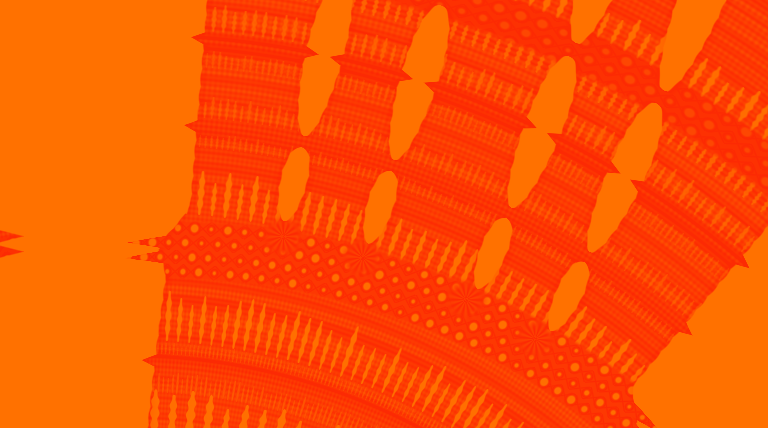
Reproduce this background procedurally as a Shadertoy shader.

```glsl
// Fan of lace-like red columns on orange, crossed by ornate curved bands.

const vec3 ORANGE = vec3(1.0, 0.445, 0.0);
const vec3 DEEP_RED = vec3(0.99, 0.165, 0.01);

// Lengths are fractions of the canvas height; angles run clockwise from up.
const vec2 FAN_CENTRE = vec2(0.299, -1.29);
const float ARC_RADIUS = 1.9;
const float BAND_RADIUS = 1.709;
const float BAND_DRIFT = 0.08;
const float BAND_HALF = 0.073;
const float PRONG_OFFSET = 0.018;
const float[4] GAP_ANGLES = float[](0.206, 0.314, 0.461, 0.566);
const float[4] KNOTS = float[](1.449, 2.002, 2.208, 2.415);
// Openings in each gap: inner radius, outer radius, half width.
const vec3[3] OPENINGS = vec3[](vec3(1.81, 1.988, 0.037),
    vec3(2.014, 2.392, 0.052), vec3(2.425, 2.95, 0.066));
// Rows of slits: inner radius, length, pitch.
const vec3[11] SLIT_ROWS = vec3[](vec3(1.795, 0.11, 0.032),
    vec3(1.953, 0.035, 0.013), vec3(2.022, 0.055, 0.016),
    vec3(1.495, 0.125, 0.033), vec3(1.375, 0.05, 0.015),
    vec3(1.465, 0.03, 0.012), vec3(2.225, 0.065, 0.02),
    vec3(2.14, 0.04, 0.013), vec3(2.325, 0.055, 0.022),
    vec3(2.46, 0.09, 0.027), vec3(1.27, 0.12, 0.06));

float hash(float n) {
    n = fract(n * 0.1031);
    n *= n + 33.33;
    return fract(n * (n + n));
}

float noise(float x) {
    float f = fract(x);
    return mix(hash(floor(x)), hash(floor(x) + 1.0), f * f * (3.0 - 2.0 * f));
}

float bump(float x, float halfWidth) {
    return max(0.0, 1.0 - abs(x) / halfWidth);
}

// How far thorns stick out of a side edge at this radius.
float thorns(float r) {
    float reach = 0.0;
    for (int i = 0; i < 4; i++) reach += 0.03 * bump(r - KNOTS[i], 0.014);
    return reach + 0.003 * abs(sin(r * 75.0));
}

// Positive between the openings, negative inside them.
float gapDistance(float r, float angle) {
    float d = 1.0;
    for (int i = 0; i < 4; i++) {
        float centre = GAP_ANGLES[i] - 0.2 * (GAP_ANGLES[i] - 0.28) * (r - 2.0);
        for (int j = 0; j < 3; j++) {
            vec3 o = OPENINGS[j];
            float u = (r - o.x) / (o.y - o.x);
            float profile = pow(max(4.0 * u * (1.0 - u), 0.0), 0.45);
            float width = o.z * mix(0.75, 1.0, u) * profile;
            width = u > 0.0 && u < 1.0 ? width : -0.05;
            d = min(d, abs(angle - centre) * r - width);
        }
    }
    return d;
}

// Signed depth inside the lace, with pronged ends on the main band.
float laceDepth(float r, float angle, float bandY) {
    float upper = smoothstep(1.74, 1.83, r);
    float left = mix(0.045 + (r - 1.45) * 0.05, 0.0815, upper);
    float right = mix(0.73, 0.703, upper);
    float side = min(angle - left, right - angle) * r;
    float prongs = 0.085 * bump(abs(bandY) - PRONG_OFFSET, 0.014)
        + 0.025 * bump(bandY, 0.06);
    float reach = thorns(r);
    return min(side + reach + prongs, gapDistance(r, angle) + reach);
}

// Rows of slender beaded openings.
float slits(float r, float arc, float soft) {
    float cover = 0.0;
    for (int i = 0; i < 11; i++) {
        vec3 row = SLIT_ROWS[i];
        float column = arc / row.z;
        float size = 0.7 + 0.3 * hash(floor(column) + 17.0 * float(i));
        float u = (r - row.x) / (row.y * size);
        float width = row.z * 0.28 * size * sqrt(max(4.0 * u * (1.0 - u), 0.0));
        width *= 0.8 + 0.2 * cos(u * 25.0);
        float x = abs(fract(column) - 0.5) * row.z;
        float inside = step(0.0, u) * step(u, 1.0);
        float strength = mix(0.45, 0.95, smoothstep(0.012, 0.03, row.z));
        cover = max(cover, strength * inside * smoothstep(soft, -soft, x - width));
    }
    return cover;
}

// Diamond lattice with round eyelets: x is line shade, y is eyelet cover.
vec2 lattice(vec2 p, float soft) {
    vec2 q = p / vec2(0.042, 0.034);
    q.x += 0.5 * mod(floor(q.y), 2.0);
    vec2 cell = fract(q) - 0.5;
    float d = length(cell * vec2(0.042, 0.034));
    float radius = 0.004 + 0.006 * hash(dot(floor(q), vec2(1.0, 57.0)) + 400.0);
    float diamond = bump(abs(cell.x) + abs(cell.y) - 0.5, 0.12);
    float ring = bump(d - radius - 0.005, 0.004);
    return vec2(max(diamond, ring), smoothstep(soft, -soft, d - radius));
}

void mainImage(out vec4 fragColor, in vec2 fragCoord) {
    vec2 p = fragCoord / iResolution.y;
    float soft = 1.0 / iResolution.y;
    vec2 spoke = p - FAN_CENTRE;
    float r = length(spoke), angle = atan(spoke.x, spoke.y);
    float arc = angle * ARC_RADIUS;
    float bandY = r - BAND_RADIUS - BAND_DRIFT * (angle - 0.05);
    float depth = laceDepth(r, angle, bandY);

    // Woven stripes and strands; tone 0 is red, 1 is orange.
    float weave = noise(r * 85.0);
    float tone = 0.22 + 0.28 * (weave - 0.5) + 0.09 * sin(r * 520.0);
    tone += 0.1 * weave * cos(arc * 560.0);
    for (int i = 0; i < 4; i++) tone -= 0.16 * bump(r - KNOTS[i], 0.04);
    tone = mix(tone, 1.0, slits(r, arc, soft));

    // Ornate bands with eyelets.
    float band = smoothstep(BAND_HALF, BAND_HALF - 0.012, abs(bandY));
    float knot = smoothstep(0.055, 0.04, abs(r - KNOTS[3]));
    vec2 mesh = lattice(vec2(arc, bandY), soft);
    tone = mix(tone, 0.2 - 0.2 * mesh.x + 0.75 * mesh.y, band);
    tone = mix(tone, 0.1 - 0.12 * mesh.x + 0.3 * mesh.y, knot);

    // Ray fans where the gaps meet the main band.
    for (int i = 0; i < 4; i++) {
        vec2 v = vec2((angle - GAP_ANGLES[i]) * r, r - 1.775);
        float rays = 0.5 + 0.5 * cos(14.0 * atan(v.x, v.y + 0.0001));
        tone = mix(tone, 0.3 * rays, smoothstep(0.055, 0.025, length(v)));
    }
    tone -= 0.12 * smoothstep(0.02, 0.0, depth);

    // Lace over the plain ground, and the facing prongs at the left border.
    float cover = smoothstep(-soft, soft, depth);
    float prong = abs(abs(p.y - 0.43) - PRONG_OFFSET) - 0.014 * (1.0 - p.x / 0.055);
    cover = max(cover, smoothstep(soft, -soft, prong) * step(p.x, 0.055));
    vec3 lace = mix(DEEP_RED, ORANGE, clamp(tone, 0.0, 1.0));
    fragColor = vec4(mix(ORANGE, lace, cover), 1.0);
}
```
